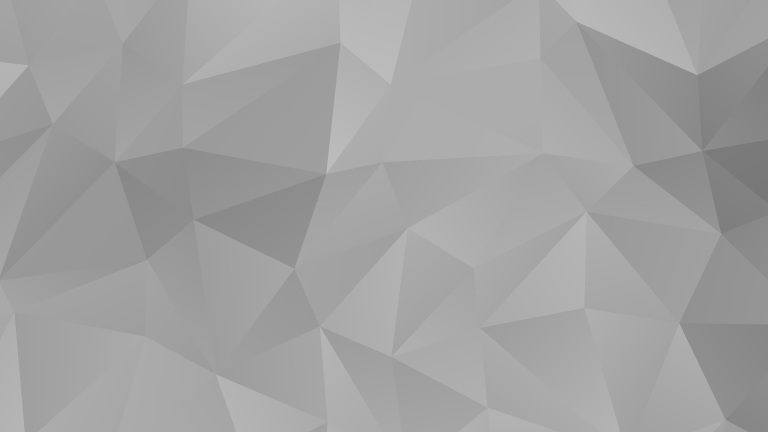
Write a WebGL 1 fragment shader that draws this background.

```glsl
precision highp float;
// Grey low-poly background: an irregular triangle mesh with softly graded facets.

uniform vec2 u_resolution;

const float CELLS_PER_HEIGHT = 4.4;   // mesh density
const float JITTER = 0.76;            // total corner displacement, in cells
const vec2 MESH_OFFSET = vec2(17.3, 41.6);
const float BASE_TONE = 0.677;
const float FACET_CONTRAST = 0.052;   // tone difference between facets
const float FACET_SLOPE = 0.045;      // gradient inside a facet, per cell
const float TONE_MIN = 0.45;
const float TONE_MAX = 0.76;
const float EDGE_PIXELS = 0.6;        // half width of the edge smoothing

vec2 hash2(vec2 p) {
  vec3 q = fract(p.xyx * vec3(0.1031, 0.1030, 0.0973));
  q += dot(q, q.yzx + 33.33);
  return fract((q.xx + q.yz) * q.zy);
}

float cross2(vec2 a, vec2 b) {
  return a.x * b.y - a.y * b.x;
}

vec2 meshCorner(vec2 id) {
  return id + 0.5 + (hash2(id) - 0.5) * JITTER;
}

float blob(vec2 uv, vec2 center, vec2 radius) {
  vec2 d = (uv - center) / radius;
  return exp(-dot(d, d));
}

// Broad light and shade over the canvas, uv in 0..1.
float broadTone(vec2 uv) {
  float tone = BASE_TONE;
  tone -= 0.145 * blob(uv, vec2(0.19, 0.53), vec2(0.23, 0.26));
  tone -= 0.190 * blob(uv, vec2(0.94, 0.69), vec2(0.12, 0.21));
  tone -= 0.130 * blob(uv, vec2(0.99, 0.20), vec2(0.12, 0.34));
  tone += 0.060 * blob(uv, vec2(0.55, 0.90), vec2(0.09, 0.15));
  return tone;
}

// Signed distance to the left side of the line a-b.
float edgeDistance(vec2 p, vec2 a, vec2 b) {
  return cross2(b - a, p - a) / max(length(b - a), 0.001);
}

// Returns (tone * coverage, coverage) of one counter-clockwise facet.
vec2 facet(vec2 p, vec2 a, vec2 b, vec2 c, vec2 seed, float soft) {
  float d = min(edgeDistance(p, a, b),
                min(edgeDistance(p, b, c), edgeDistance(p, c, a)));
  float coverage = smoothstep(-soft, soft, d);

  vec2 center = (a + b + c) / 3.0;
  vec2 canvas = vec2(u_resolution.x / u_resolution.y, 1.0) * CELLS_PER_HEIGHT;
  vec2 shade = hash2(seed + 7.7);
  vec2 slope = hash2(seed + 53.1) * 2.0 - 1.0;

  float tone = broadTone((center - MESH_OFFSET) / canvas);
  tone += (shade.x + shade.y - 1.0) * FACET_CONTRAST;
  tone += dot(p - center, slope) * FACET_SLOPE;
  return vec2(clamp(tone, TONE_MIN, TONE_MAX), 1.0) * coverage;
}

// Smallest doubled area of two triangles that share the diagonal a-c.
float splitQuality(vec2 a, vec2 b, vec2 c, vec2 d) {
  return min(cross2(b - a, c - a), cross2(c - a, d - a));
}

void main() {
  float pixel = CELLS_PER_HEIGHT / u_resolution.y;
  vec2 p = gl_FragCoord.xy * pixel + MESH_OFFSET;
  float soft = EDGE_PIXELS * pixel;
  vec2 home = floor(p - 0.5);
  vec2 sum = vec2(0.0);

  // Split each nearby jittered quad along its better diagonal.
  for (int j = -1; j <= 1; j++) {
    for (int i = -1; i <= 1; i++) {
      vec2 id = home + vec2(float(i), float(j));
      vec2 a = meshCorner(id);
      vec2 b = meshCorner(id + vec2(1.0, 0.0));
      vec2 c = meshCorner(id + vec2(1.0, 1.0));
      vec2 d = meshCorner(id + vec2(0.0, 1.0));
      vec2 otherSeed = id + 131.0;
      if (splitQuality(a, b, c, d) > splitQuality(b, c, d, a)) {
        sum += facet(p, a, b, c, id, soft);
        sum += facet(p, a, c, d, otherSeed, soft);
      } else {
        sum += facet(p, a, b, d, id, soft);
        sum += facet(p, b, c, d, otherSeed, soft);
      }
    }
  }

  float tone = sum.y > 0.001 ? sum.x / sum.y : BASE_TONE;
  gl_FragColor = vec4(vec3(tone), 1.0);
}
```
